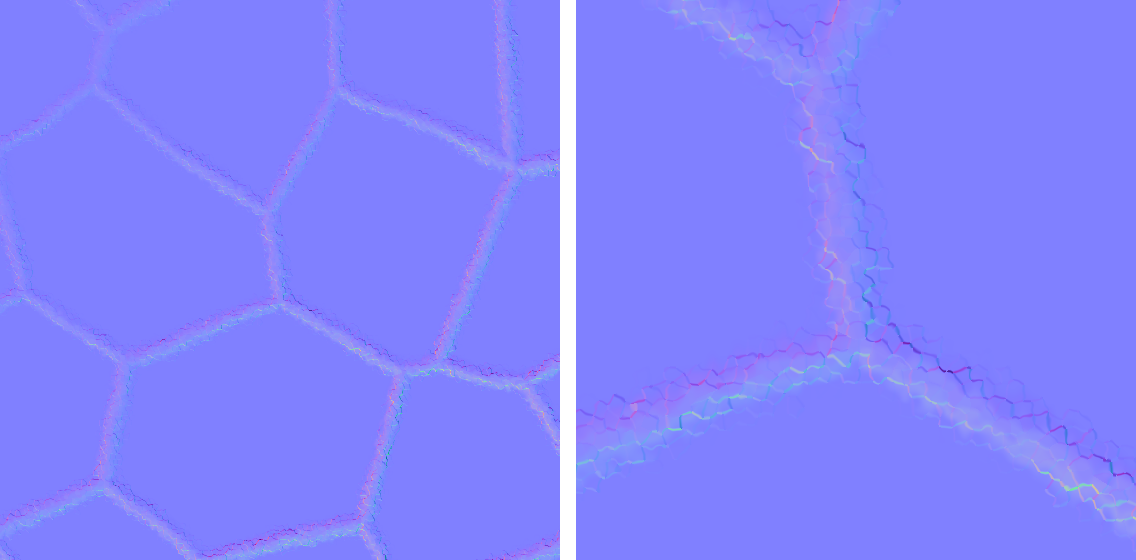
Left, the full canvas; right, a detail of the centre.
Give the GLSL for this texture map, as a Shadertoy shader.

```glsl
// Tangent-space normal map of smooth stone slabs parted by chipped, shallow grooves.

#define SLAB_GRID vec2(2.9, 2.7)      // slabs per canvas
#define CHIP_GRID vec2(120.0, 112.0)  // chips per canvas
#define GROOVE_HALF_WIDTH 0.0165
#define CHIP_LINE_WIDTH 0.0014
#define CHIP_STEP 0.62                // tilt along chip borders
#define WALL_TILT 0.12                // tilt of the groove walls
#define GROOVE_BIAS vec2(0.11, 0.09)  // common lean of the groove floor
#define FAINTEST 0.45                 // relief at the upper left
#define STRONGEST 1.15                // relief at the lower right

struct Cell {
    vec2 own;    // nearest seed
    vec2 next;   // seed across the nearest border
    float edge;  // distance to that border
};

vec2 hash22(vec2 p) {
    vec3 q = fract(p.xyx * vec3(0.1031, 0.1030, 0.0973));
    q += dot(q, q.yzx + 33.33);
    return fract((q.xx + q.yz) * q.zy);
}

vec2 noise22(vec2 p) {
    vec2 i = floor(p), f = fract(p);
    f = f * f * (3.0 - 2.0 * f);
    vec2 low = mix(hash22(i), hash22(i + vec2(1, 0)), f.x);
    vec2 high = mix(hash22(i + vec2(0, 1)), hash22(i + vec2(1, 1)), f.x);
    return mix(low, high, f.y) - 0.5;
}

// Jittered seeds in staggered rows, so that borders meet in threes
vec2 seedPoint(vec2 cell, vec2 grid) {
    float stagger = 0.5 * mod(cell.y, 2.0) - 0.25;
    vec2 jitter = 0.72 * (hash22(cell + 41.0) - 0.5);
    return (cell + 0.5 + jitter + vec2(stagger, 0.0)) / grid;
}

// Voronoi cell with exact border distance, in canvas units
Cell voronoi(vec2 p, vec2 grid) {
    vec2 home = floor(p * grid), nearest = home;
    float best = 1e9;
    Cell c;
    for (int y = -1; y <= 1; y++)
    for (int x = -1; x <= 1; x++) {
        vec2 cell = home + vec2(x, y);
        vec2 s = seedPoint(cell, grid);
        float d = dot(s - p, s - p);
        if (d < best) { best = d; nearest = cell; c.own = s; }
    }
    c.edge = 1e9;
    c.next = c.own;
    for (int y = -2; y <= 2; y++)
    for (int x = -2; x <= 2; x++) {
        if (x == 0 && y == 0) continue;
        vec2 s = seedPoint(nearest + vec2(x, y), grid);
        float d = dot(0.5 * (c.own + s) - p, normalize(s - c.own));
        if (d < c.edge) { c.edge = d; c.next = s; }
    }
    return c;
}

// Slab layout with gently wandering joints
Cell slab(vec2 p) {
    vec2 warp = 0.03 * noise22(p * 6.0) + 0.005 * noise22(p * 31.0);
    return voronoi(p + warp, SLAB_GRID);
}

// Height of one chip: 0 on the groove floor, 1 level with the slab
float chipHeight(vec2 seed) {
    float jitter = (hash22(seed * 997.0).x - 0.5) * 0.6;
    return smoothstep(0.0, 1.3, slab(seed).edge / GROOVE_HALF_WIDTH + jitter);
}

// Sideways part of the surface normal
vec2 surfaceTilt(vec2 p) {
    Cell s = slab(p);
    if (s.edge > 3.0 * GROOVE_HALF_WIDTH) return vec2(0.0);

    // Soft groove: leaning floor and two opposed walls
    float across = s.edge / GROOVE_HALF_WIDTH + 0.6 * noise22(p * 140.0).x;
    float inside = 1.0 - smoothstep(0.3, 1.2, across);
    float wall = smoothstep(0.0, 0.5, across) * (1.0 - smoothstep(0.55, 1.3, across));
    vec2 tilt = GROOVE_BIAS * inside + WALL_TILT * wall * normalize(s.next - s.own);

    // Chips: thin lines of uneven strength where neighbouring heights differ
    Cell chip = voronoi(p + 0.003 * noise22(p * 230.0), CHIP_GRID);
    float lineWidth = max(CHIP_LINE_WIDTH, 0.7 / iResolution.y);
    float line = 1.0 - smoothstep(0.0, lineWidth, chip.edge);
    line *= 1.0 + 1.6 * noise22(p * 45.0).y;
    float rise = chipHeight(chip.next) - chipHeight(chip.own);
    tilt -= CHIP_STEP * line * rise * normalize(chip.next - chip.own);
    tilt += 0.06 * inside * (hash22(chip.own * 613.0) - 0.5);

    // Relief fades towards the upper left
    return tilt * mix(FAINTEST, STRONGEST, smoothstep(-0.9, 0.7, p.x - p.y));
}

void mainImage(out vec4 fragColor, in vec2 fragCoord) {
    vec2 tilt = surfaceTilt(fragCoord / iResolution.y);
    float up = max(1.0 - 1.2 * dot(tilt, tilt), 0.2);
    fragColor = vec4(clamp(0.5 + 0.5 * vec3(tilt, up), 0.0, 1.0), 1.0);
}
```
